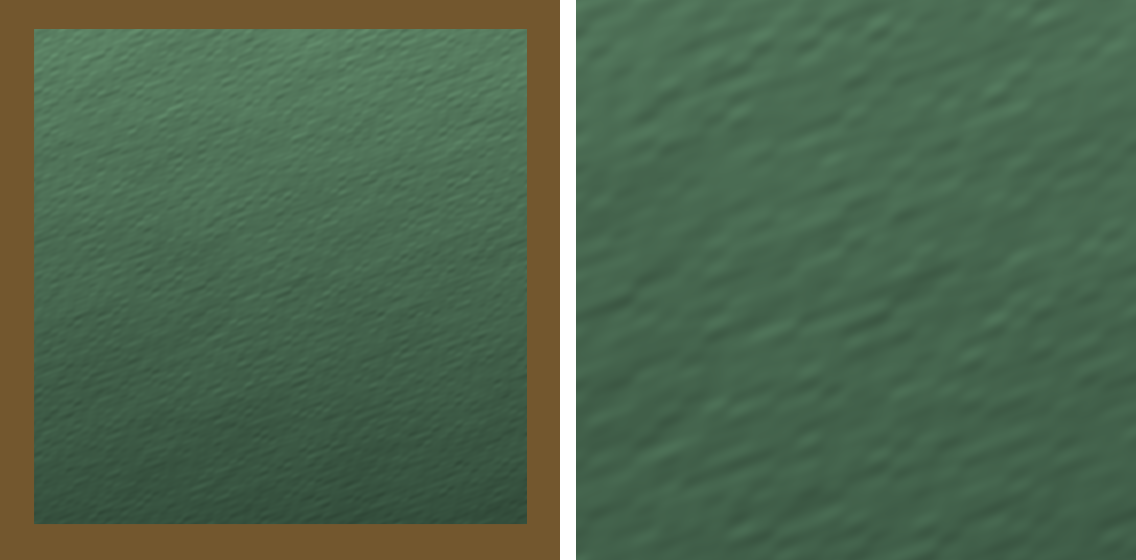
Left, the full canvas; right, a detail of the centre.
A WebGL 1 fragment shader for this texture:

```glsl
precision highp float;
uniform vec2 u_resolution;

// Colours
const vec3 FRAME_BROWN = vec3(0.452, 0.341, 0.182);
const vec3 GREEN_TOP = vec3(0.348, 0.497, 0.382);
const vec3 GREEN_BOTTOM = vec3(0.204, 0.308, 0.237);

// Panel layout, in canvas units
const vec2 PANEL_MIN = vec2(0.061, 0.064);
const vec2 PANEL_MAX = vec2(0.941, 0.948);
const float GRADIENT_TILT = 0.05;

// Grain: cells across the canvas, and rows climbed from left to right
const vec2 FINE_CELLS = vec2(72.0, 124.0);
const float FINE_CLIMB = 44.0;
const vec2 CREASE_CELLS = vec2(34.0, 72.0);
const float CREASE_CLIMB = 34.0;
const vec2 MOTTLE_CELLS = vec2(11.0, 22.0);
const float MOTTLE_CLIMB = 9.0;
const float FINE_DEPTH = 0.13;
const float CREASE_DEPTH = 0.09;
const float MOTTLE_DEPTH = 0.055;
const vec2 LIGHT_STEP = vec2(-0.0010, 0.0025);

float hash(vec2 p) {
  vec3 q = fract(vec3(p.xyx) * 0.1031);
  q += dot(q, q.yzx + 33.33);
  return fract((q.x + q.y) * q.z);
}

// Random value of a lattice corner; a full turn in x also shifts the rows
float cornerValue(vec2 cell, vec2 cells, float climb) {
  float turns = floor((cell.x + 0.5) / cells.x);
  cell.x -= turns * cells.x;
  cell.y = mod(cell.y + turns * climb + 0.5, cells.y) - 0.5;
  return hash(floor(cell + 0.5) + cells);
}

// Tiling value noise on a lattice sheared to rise to the right
float slantedNoise(vec2 uv, vec2 cells, float climb) {
  vec2 p = uv * cells - vec2(0.0, uv.x * climb);
  vec2 cell = floor(p);
  vec2 f = fract(p);
  f = f * f * f * (f * (f * 6.0 - 15.0) + 10.0);
  float a = cornerValue(cell, cells, climb);
  float b = cornerValue(cell + vec2(1.0, 0.0), cells, climb);
  float c = cornerValue(cell + vec2(0.0, 1.0), cells, climb);
  float d = cornerValue(cell + vec2(1.0, 1.0), cells, climb);
  return mix(mix(a, b, f.x), mix(c, d, f.x), f.y);
}

// Light and shade on the slopes of the noise
float emboss(vec2 uv, vec2 cells, float climb) {
  return slantedNoise(uv - LIGHT_STEP, cells, climb)
       - slantedNoise(uv + LIGHT_STEP, cells, climb);
}

float panelMask(vec2 uv) {
  vec2 halfPixel = 0.5 / u_resolution;
  vec2 low = smoothstep(PANEL_MIN - halfPixel, PANEL_MIN + halfPixel, uv);
  vec2 high = smoothstep(PANEL_MAX - halfPixel, PANEL_MAX + halfPixel, uv);
  vec2 inside = low * (1.0 - high);
  return inside.x * inside.y;
}

void main() {
  vec2 uv = gl_FragCoord.xy / u_resolution;

  // Painted gradient
  vec2 panel = (uv - PANEL_MIN) / (PANEL_MAX - PANEL_MIN);
  float height = panel.y + GRADIENT_TILT * (0.5 - panel.x);
  vec3 green = mix(GREEN_BOTTOM, GREEN_TOP, clamp(height, 0.0, 1.0));

  // Leathery relief
  float relief = FINE_DEPTH * emboss(uv, FINE_CELLS, FINE_CLIMB)
    + CREASE_DEPTH * emboss(uv, CREASE_CELLS, CREASE_CLIMB)
    + MOTTLE_DEPTH * (slantedNoise(uv, MOTTLE_CELLS, MOTTLE_CLIMB) - 0.5);
  green *= 1.0 + relief;

  gl_FragColor = vec4(mix(FRAME_BROWN, green, panelMask(uv)), 1.0);
}
```
